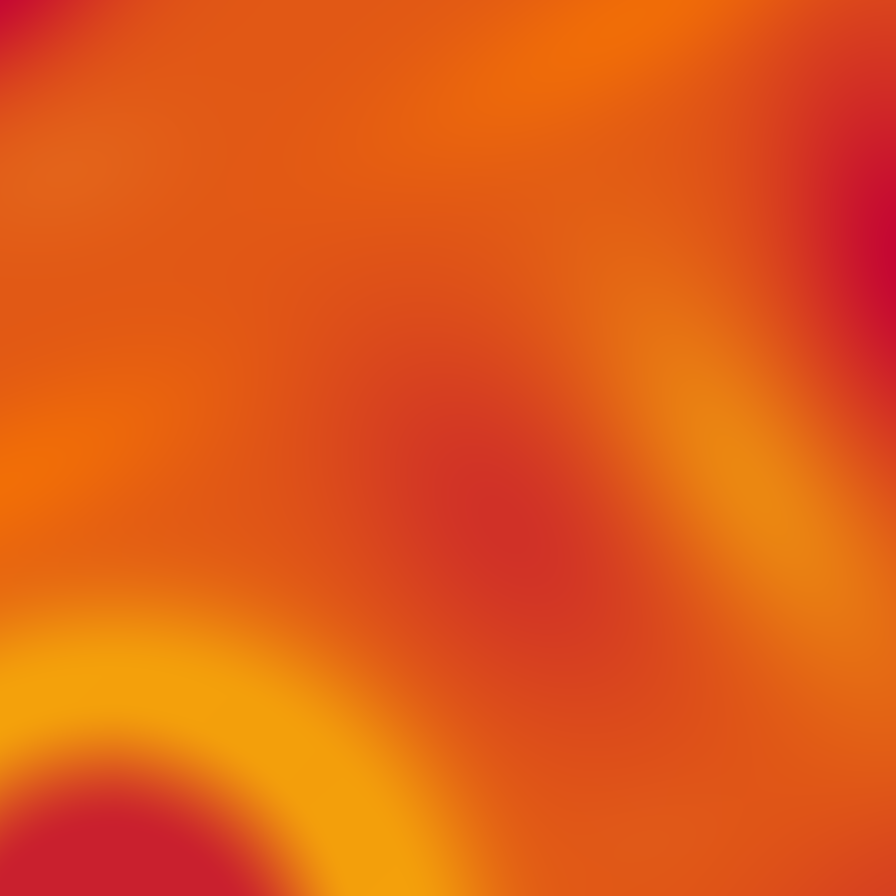
Give the GLSL for this background, as a WebGL 1 fragment shader.

```glsl
precision highp float;
// A warm abstract gradient: soft tilted glows of crimson, red and amber
// melt into an orange ground, with a golden arc around a crimson core
// in the lower left. Each glow is a rotated Gaussian; the arc is radial.

uniform vec2 u_resolution;

// Palette
const vec3 ORANGE  = vec3(0.882, 0.345, 0.082);
const vec3 BRIGHT  = vec3(0.945, 0.430, 0.025);
const vec3 DUSTY   = vec3(0.890, 0.390, 0.100);
const vec3 AMBER   = vec3(0.925, 0.540, 0.065);
const vec3 GOLD    = vec3(0.960, 0.645, 0.040);
const vec3 RED     = vec3(0.815, 0.190, 0.155);
const vec3 CRIMSON = vec3(0.765, 0.010, 0.205);
const vec3 CORE    = vec3(0.790, 0.125, 0.180);

// Golden arc: distances are measured from its centre
const vec2  ARC_CENTER  = vec2(0.13, -0.09);
const float ARC_RADIUS  = 0.335;
const float ARC_FALLOFF = 0.095;
const float CORE_INNER  = 0.165;
const float CORE_OUTER  = 0.310;
const float CORE_TILT   = 0.10;  // narrows the core toward the right

// Gaussian falloff; radii are along and across the direction of the angle
float glow(vec2 p, vec2 center, float degreesTilt, vec2 radii) {
  float a = radians(degreesTilt);
  vec2 axis = vec2(cos(a), sin(a));
  vec2 d = p - center;
  vec2 q = vec2(dot(d, axis), dot(d, vec2(-axis.y, axis.x))) / radii;
  return exp(-dot(q, q));
}

// Gold ridge with a soft outer skirt, then the crimson core inside it
vec3 addArc(vec3 color, vec2 p) {
  vec2 d = p - ARC_CENTER;
  float r = length(d);
  float offset = (r - ARC_RADIUS) / ARC_FALLOFF;
  float ridge = r < ARC_RADIUS ? 1.0 : exp(-offset * offset);
  color = mix(color, GOLD, ridge * (0.92 + 0.08 * abs(d.x - d.y)));
  float coreRadius = r + CORE_TILT * max(d.x, 0.0);
  return mix(CORE, color, smoothstep(CORE_INNER, CORE_OUTER, coreRadius));
}

void main() {
  vec2 p = gl_FragCoord.xy / u_resolution;
  vec3 color = ORANGE;

  // Bright and dusty orange drifts
  color = mix(color, BRIGHT, glow(p, vec2(0.73, 0.99), 28.0, vec2(0.32, 0.085)));
  color = mix(color, BRIGHT, glow(p, vec2(0.00, 0.46), 25.0, vec2(0.25, 0.085)));
  color = mix(color, DUSTY, glow(p, vec2(0.07, 0.81), 15.0, vec2(0.13, 0.08)));
  color = mix(color, DUSTY, 0.4 * glow(p, vec2(0.73, 0.075), 10.0, vec2(0.09, 0.06)));

  // Central red glow and the warm right-hand corners
  color = mix(color, RED, glow(p, vec2(0.565, 0.415), -52.0, vec2(0.25, 0.155)));
  color = mix(color, RED, 0.65 * glow(p, vec2(1.02, -0.02), 30.0, vec2(0.22, 0.12)));
  color = mix(color, RED, 0.25 * glow(p, vec2(1.00, 0.95), 60.0, vec2(0.18, 0.14)));

  // Amber streak beside the crimson edge
  color = mix(color, AMBER, glow(p, vec2(0.845, 0.46), -56.0, vec2(0.26, 0.105)));

  // Crimson edges
  color = mix(color, CRIMSON, glow(p, vec2(1.03, 0.70), -72.0, vec2(0.23, 0.135)));
  color = mix(color, CRIMSON, glow(p, vec2(-0.02, 1.02), 32.0, vec2(0.19, 0.10)));

  color = addArc(color, p);
  gl_FragColor = vec4(color, 1.0);
}
```
